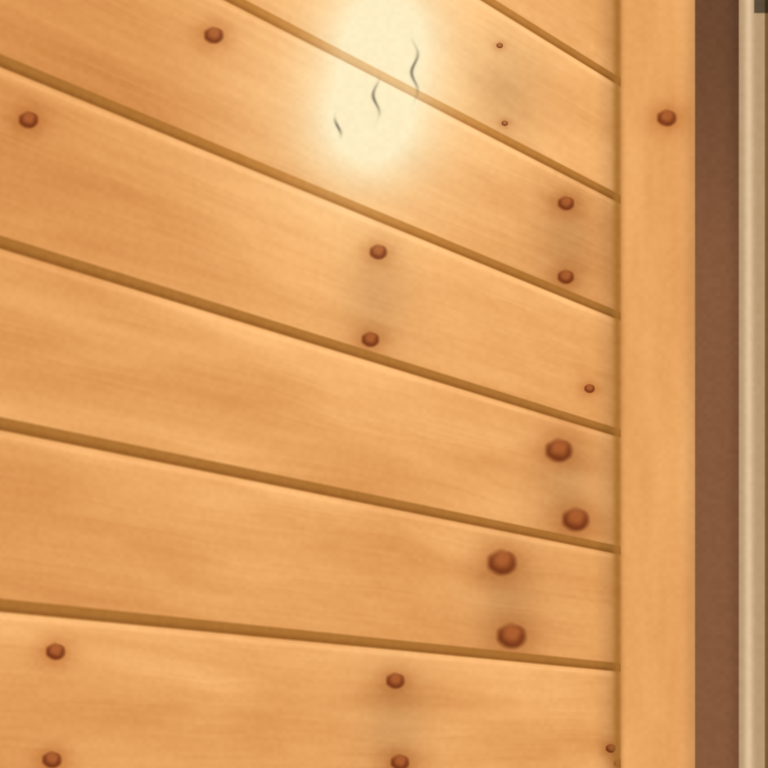
Give the GLSL for this texture, as a WebGL 1 fragment shader.

```glsl
precision highp float;
// Knotty pine wall boards receding to the right, closed by an upright trim and a dark door frame.
// Board joints are straight lines that converge; board space (along, row) carries grain and knots.
// A lamp reflection brightens the upper middle.
uniform vec2 u_resolution;

const vec3 PINE_DARK = vec3(0.80, 0.51, 0.26);
const vec3 PINE_LIGHT = vec3(0.97, 0.72, 0.45);
const vec3 GROOVE = vec3(0.66, 0.43, 0.18);
const vec3 GROOVE_DEEP = vec3(0.55, 0.33, 0.12);
const vec3 KNOT_RED = vec3(0.66, 0.35, 0.17);
const vec3 KNOT_DARK = vec3(0.43, 0.18, 0.07);
const vec3 FRAME = vec3(0.50, 0.33, 0.22);
const vec3 JAMB = vec3(0.72, 0.60, 0.45);
const vec3 LAMP = vec3(1.00, 0.95, 0.79);
const float WALL_END = 0.802;        // right end of the boards
const float TRIM_END = 0.905;        // right edge of the upright trim
const float FRAME_END = 0.962;       // right edge of the dark frame
const vec2 FIRST_JOINT = vec2(0.212, 0.1315);   // height at left, at wall end
const vec2 BOARD_HEIGHT = vec2(0.2365, 0.153);  // height at left, at wall end
const float GROOVE_HALF = 0.036;     // in board heights
const float SOFT = 0.0016;           // softness of upright edges

float hash(vec2 p) { return fract(sin(dot(p, vec2(127.1, 311.7))) * 43758.5); }

float noise(vec2 p) {
  vec2 i = floor(p), f = fract(p);
  f = f * f * (3.0 - 2.0 * f);
  return mix(mix(hash(i), hash(i + vec2(1, 0)), f.x),
             mix(hash(i + vec2(0, 1)), hash(i + vec2(1, 1)), f.x), f.y);
}

float fbm(vec2 p) {
  float sum = 0.0, amp = 0.5;
  for (int i = 0; i < 4; i++) {
    sum += amp * noise(p);
    p = p * 2.03 + 7.1;
    amp *= 0.5;
  }
  return sum;
}

float edge(float at, float x) {
  float w = max(SOFT, 0.8 / u_resolution.x);
  return smoothstep(at - w, at + w, x);
}

float glow(vec2 d, float radius) { return exp(-dot(d, d) / (radius * radius)); }

float bandAt(float center, float halfWidth, float x) { return glow(vec2(x - center, 0.0), halfWidth); }

// Height of a row coordinate at canvas position x
float rowHeight(float x, float row) {
  float t = x / WALL_END;
  return mix(FIRST_JOINT.x, FIRST_JOINT.y, t) + row * mix(BOARD_HEIGHT.x, BOARD_HEIGHT.y, t);
}

// Stained halo, dark rim and paler heart of one knot
vec3 addKnot(vec3 c, vec2 d, float r) {
  d += 0.12 * r * (vec2(noise(d / r * 2.0 + 9.0), noise(d / r * 2.0 + 31.0)) - 0.5);
  float q = length(d * vec2(0.92, 1.1)) / r;
  c *= mix(vec3(1.0), vec3(0.84, 0.72, 0.60), 0.75 * exp(-q * q * 0.3));
  float rim = smoothstep(0.25, 0.95, length(d - vec2(0.05, 0.25) * r) / r);
  return mix(c, mix(KNOT_RED, KNOT_DARK, rim), 0.85 * (1.0 - smoothstep(0.65, 1.1, q)));
}

// Whorls of knots: a large pair per board, with smaller ones to either side
vec3 addWhorls(vec3 c, vec2 p, float board) {
  float mainX = 0.64 + 0.15 * sin(2.285 * board + 0.14);
  for (int i = 0; i < 3; i++) {
    float side = float(i) - 1.0;
    float isMain = 1.0 - abs(side);
    float x = mainX + side * (side < 0.0 ? 0.45 : 0.28);
    float size = mix(0.010 - 0.003 * side, 0.011 + 0.010 * glow(vec2(board - 0.4, 0.0), 1.0), isMain);
    if (side < 0.0 && abs(board - 0.5) < 1.0) size = 0.0;
    if (board > 3.5) size *= 0.4;
    vec2 mid = vec2(x, rowHeight(x, board + 0.42));
    c *= 1.0 - 0.10 * isMain * glow((p - mid) * vec2(1.0, 0.6), 0.045);
    for (int j = 0; j < 2; j++) {
      float lower = float(j);
      if (size < 0.003 || (lower > 0.5 && isMain < 0.5 && board > -0.5)) continue;
      float jitter = hash(vec2(board + 5.0, side * 3.0 + lower)) - 0.5;
      float kx = x + 0.025 * jitter;
      float at = mix(side > 0.0 ? 0.30 : 0.74, 0.14, lower) + 0.08 * jitter;
      c = addKnot(c, p - vec2(kx, rowHeight(kx, board + at)), size);
    }
  }
  return c;
}

vec3 boards(vec2 p) {
  float height = rowHeight(p.x, 1.0) - rowHeight(p.x, 0.0);
  float row = (p.y - rowHeight(p.x, 0.0)) / height;
  float board = floor(row), f = row - board;
  float along = p.x / height;
  vec2 g = vec2(along * 0.9 + board * 17.3, row * 4.0);
  float figure = fbm(g + 0.8 * noise(g * 0.6));
  float streaks = noise(vec2(along * 1.5, row * 45.0 + 6.0 * figure));
  float tone = 0.60 + 0.75 * (figure - 0.47) + 0.10 * (streaks - 0.5);
  tone += 0.22 * (hash(vec2(board, 4.0)) - 0.5) + 0.16 * smoothstep(0.6, 0.95, f);
  tone += 0.45 * glow(p - vec2(0.49, 0.88), 0.24) - 0.28 * glow(p - vec2(0.0, 0.82), 0.30);
  vec3 c = addWhorls(mix(PINE_DARK, PINE_LIGHT, tone), p, board);
  // Groove between boards: dark lower edge and a pale lip beneath
  float off = (fract(row + 0.5) - 0.5);
  float soft = max(0.012, 0.8 / (u_resolution.y * height));
  c += 0.05 * bandAt(-0.065, 0.02, off);
  float groove = 1.0 - smoothstep(GROOVE_HALF - soft, GROOVE_HALF + soft, abs(off));
  vec3 grooveColor = mix(GROOVE_DEEP, GROOVE, smoothstep(-0.035, 0.01, off));
  c = mix(c, grooveColor * (1.0 + 0.25 * glow(p - vec2(0.49, 0.88), 0.2)), 0.9 * groove);
  // Lamp reflection, then fine drying cracks within it
  float shine = glow((p - vec2(0.50, 0.96)) * vec2(1.0, 0.9), 0.075) + glow(p - vec2(0.48, 0.835), 0.075);
  c = mix(c, LAMP, min(0.92, shine + 0.28 * glow(p - vec2(0.49, 0.89), 0.15)) * (1.0 - 0.45 * groove));
  for (int i = 0; i < 3; i++) {
    float n = float(i);
    vec2 d = p - vec2(0.44 + 0.05 * n, 0.835 + 0.037 * n);
    d.x += 0.004 * sin(d.y * 130.0 + n);
    c *= 1.0 - 0.40 * bandAt(0.0, 0.0025, d.x) * bandAt(0.0, 0.010 + 0.008 * n, d.y);
  }
  return c * (1.0 - 0.12 * smoothstep(0.77, WALL_END, p.x));
}

vec3 trim(vec2 p) {
  float grain = fbm(vec2(p.x * 28.0, p.y * 5.0));
  vec3 c = mix(PINE_DARK, PINE_LIGHT, 0.68 + 0.6 * (grain - 0.47));
  c = addKnot(c, p - vec2(0.868, 0.846), 0.013);
  return c * (1.0 - 0.10 * smoothstep(0.885, TRIM_END, p.x));
}

void main() {
  vec2 p = gl_FragCoord.xy / u_resolution;
  vec3 c = mix(boards(p), trim(p), edge(WALL_END + 0.006, p.x));
  c = mix(c, GROOVE, 0.85 * bandAt(WALL_END + 0.002, 0.006, p.x));
  vec3 frame = FRAME * (1.06 - 0.2 * smoothstep(0.6, 1.0, p.y) - 0.12 * bandAt(FRAME_END, 0.012, p.x));
  c = mix(c, frame, edge(TRIM_END, p.x));
  vec3 jamb = JAMB + 0.16 * bandAt(0.975, 0.006, p.x) - 0.25 * edge(0.996, p.x);
  jamb *= 1.0 - 0.5 * edge(0.982, p.x) * edge(0.983, p.y);
  c = mix(c, jamb, edge(FRAME_END, p.x));
  c += 0.02 * (noise(p * 170.0) - 0.5);
  gl_FragColor = vec4(clamp(c, 0.0, 1.0), 1.0);
}
```
